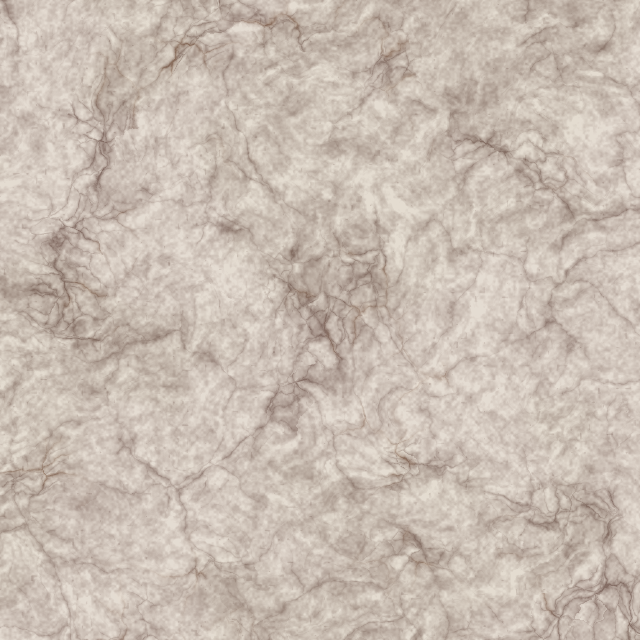
Reproduce this texture procedurally as a three.js fragment shader.

```glsl
// Pale beige marble: softly clouded, mottled stone crossed by ragged brown veins.
// Layered sines bend the plane and noise frays it; cellular borders at four
// sizes draw the veins, which gather into bands of pebbles and crumbs.

varying vec2 vUv;

const mat2 TURN = mat2(0.8, 0.6, -0.6, 0.8);

vec2 hash2(vec2 p) {
  p = vec2(dot(p, vec2(127.1, 311.7)), dot(p, vec2(269.5, 183.3)));
  return fract(sin(p) * 43758.5);
}

float noise(vec2 p) {
  vec2 i = floor(p), f = fract(p);
  f = f * f * (3.0 - 2.0 * f);
  return mix(mix(hash2(i).x, hash2(i + vec2(1.0, 0.0)).x, f.x),
             mix(hash2(i + vec2(0.0, 1.0)).x, hash2(i + 1.0).x, f.x), f.y);
}

float fbm(vec2 p) {
  float sum = 0.0, amp = 0.52;
  for (int i = 0; i < 5; i++) {
    sum += amp * noise(p);
    p = TURN * p * 2.03 + 7.3;
    amp *= 0.5;
  }
  return sum;
}

vec2 fbm2(vec2 p) {
  return vec2(fbm(p), fbm(p + 41.0)) - 0.5;
}

// Cellular noise: x = distance to the cell border, y = random cell value
vec2 cells(vec2 p) {
  vec2 base = floor(p), near = vec2(8.0), next = vec2(9.0);
  float value = 0.0;
  for (int y = -1; y <= 1; y++) {
    for (int x = -1; x <= 1; x++) {
      vec2 cell = base + vec2(float(x), float(y));
      vec2 seed = hash2(cell);
      vec2 r = cell + seed - p;
      if (dot(r, r) < dot(near, near)) {
        next = near;
        near = r;
        value = fract(seed.x * 7.0 + seed.y * 3.0);
      } else if (dot(r, r) < dot(next, next)) {
        next = r;
      }
    }
  }
  float gap = dot(next, next) - dot(near, near);
  return vec2(0.5 * gap / max(length(next - near), 0.05), value);
}

// Five turns of about 37 degrees bring the axes back to their own lines
vec2 swirl(vec2 p) {
  float freq = 7.0;
  for (int i = 0; i < 5; i++) {
    p = TURN * p;
    p += 0.2 / freq * sin(freq * p.yx + vec2(freq, 1.7 * freq));
    freq *= 1.9;
  }
  return p;
}

void main() {
  vec2 p = vUv;
  vec2 q = swirl(p) + 0.055 * fbm2(p * 13.0 + 3.0) + 0.016 * fbm2(p * 55.0);

  // Clouds, fine mottling and slanted ragged wisps
  float cloud = fbm(q * 7.0 + 5.0);
  float mottle = fbm(q * 65.0 + 21.0) - 0.5;
  vec2 along = mat2(0.8, -0.6, 0.6, 0.8) * (q + 0.1 * fbm2(p * 4.0 + 60.0));
  float wisp = fbm(along * vec2(18.0, 60.0)) - 0.5;
  float patchArea = smoothstep(0.48, 0.64, fbm(p * 4.5 + 30.0));

  // Veins: long cracks, thin branches, and bands of pebbles and crumbs
  float slab = cells(q * 3.1 + 2.0).x;
  float branch = cells(q * 6.7 + 17.0).x;
  vec2 pebble = cells(q * 13.5 + 9.0);
  float crumb = cells(q * 29.0 + 6.0).x;
  float wear = smoothstep(0.36, 0.62, fbm(p * 14.0 + 14.0));
  float band = exp(-slab * 6.5) * smoothstep(0.4, 0.54, fbm(p * 3.8 + 9.0));
  float crack = exp(-slab / 0.013) * (0.25 + 0.75 * wear);
  float twig = exp(-branch / 0.023) * smoothstep(0.42, 0.6, fbm(p * 7.0 + 33.0));
  float rim = exp(-pebble.x / 0.045) * (0.35 + 0.65 * wear);
  float web = exp(-crumb / 0.07) * wear;
  float filled = smoothstep(0.74, 0.8, pebble.y) * smoothstep(0.0, 0.06, pebble.x);

  // Tone runs from 0 (pale stone) to 1 (darkest vein)
  float tone = 0.07 + 0.36 * max(cloud - 0.42, 0.0);
  tone += patchArea * (0.08 + 0.4 * wisp) + 0.32 * wisp + 0.52 * mottle;
  tone += 0.11 * rim * wear + 0.12 * web;
  tone += band * (0.03 + 0.17 * filled);
  float vein = max(max(0.5 * crack, 0.36 * twig), band * max(0.85 * rim, 0.5 * web));
  tone += vein;

  // Fine grain and sparse dark pits
  tone += 0.25 * (noise(p * 250.0) - 0.5) + 0.2 * (noise(p * 130.0) - 0.5);
  tone += 0.25 * smoothstep(0.9, 1.0, noise(p * 140.0 + 50.0));
  tone = clamp(tone, -0.08, 1.1);

  vec3 color = mix(vec3(0.87, 0.832, 0.793), vec3(0.55, 0.465, 0.43), tone);

  // Faint olive in the wisps and rusty stains beside the veins
  float rust = band * rim * smoothstep(0.5, 0.66, fbm(p * 11.0 + 70.0));
  color += patchArea * vec3(-0.002, 0.002, -0.005);
  color += rust * vec3(0.03, 0.004, -0.03);
  gl_FragColor = vec4(color, 1.0);
}
```
